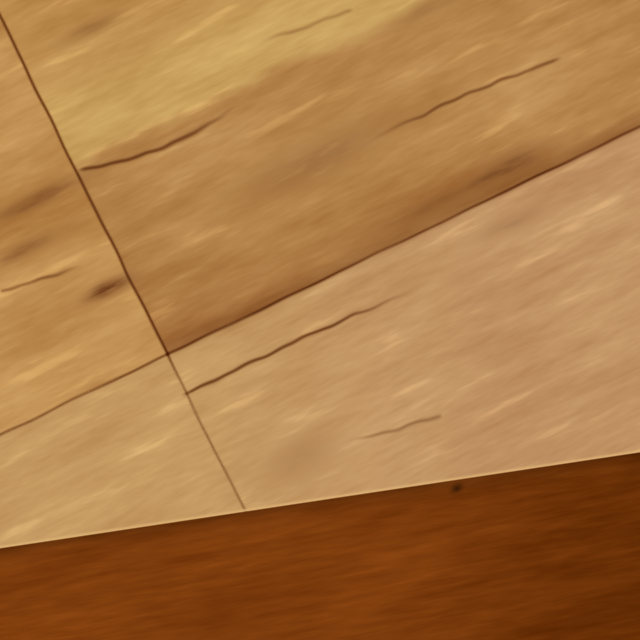
A WebGL 2 fragment shader for this texture:

```glsl
#version 300 es
precision highp float;
// Pale wood planks with slanting seams and cracks above a dark wooden band.
// Gradient noise stretched along the grain colours the wood; bent, tapered
// strokes add the cracks, and soft ellipses add knots and stains.
uniform vec2 u_resolution;
out vec4 fragColor;

vec2 gradientAt(vec2 cell) {
  vec3 h = fract(cell.xyx * vec3(0.1031, 0.1030, 0.0973));
  h += dot(h, h.yzx + 33.33);
  float angle = 6.2832 * fract((h.x + h.y) * h.z);
  return vec2(cos(angle), sin(angle));
}

float gradientNoise(vec2 p) {
  vec2 i = floor(p), f = fract(p), e = vec2(1, 0);
  vec2 u = f * f * f * (f * (f * 6.0 - 15.0) + 10.0);
  float low = mix(dot(gradientAt(i), f), dot(gradientAt(i + e), f - e), u.x);
  float high = mix(dot(gradientAt(i + e.yx), f - e.yx), dot(gradientAt(i + 1.0), f - 1.0), u.x);
  return mix(low, high, u.y);
}

float fbm(vec2 p) {
  float sum = 0.0, amp = 0.6;
  for (int k = 0; k < 4; k++) {
    sum += amp * gradientNoise(p);
    p = p * 2.03 + 17.3;
    amp *= 0.5;
  }
  return sum;
}

// Stroke from a to b, bowed sideways by bend and fading toward b
float crack(vec2 p, vec2 a, vec2 b, float bend, float width) {
  vec2 d = b - a;
  float len = length(d);
  d /= len;
  float t = dot(p - a, d) / len;
  float off = dot(p - a, vec2(-d.y, d.x)) - bend * sin(3.1416 * clamp(t, 0.0, 1.0));
  off += 0.004 * gradientNoise(p * 28.0);
  float ends = smoothstep(-0.02, 0.04, t) * (1.0 - smoothstep(0.6, 1.05, t));
  return ends * exp(-off * off / (width * width));
}

// Soft ellipse aligned with the grain
float stain(vec2 p, vec2 centre, vec2 radius) {
  vec2 d = mat2(0.9, -0.436, 0.436, 0.9) * (p - centre) / radius;
  return exp(-dot(d, d));
}

float line(float dist, float width) {
  return exp(-dist * dist / (width * width));
}

void main() {
  vec2 p = gl_FragCoord.xy / u_resolution;
  float px = 1.0 / min(u_resolution.x, u_resolution.y);

  // Signed distances: long seam, cross seam, edge of the dark band
  float wobble = 0.003 * gradientNoise(p * 13.0);
  float above = (p.y - 0.320 - 0.482 * p.x) / 1.11 + wobble;
  float right = (p.x - 0.4955 * (0.974 - p.y)) / 1.116 + wobble;
  float edge = (p.y - 0.143 - 0.150 * p.x) / 1.011;
  float upper = smoothstep(-0.0015, 0.0015, above);
  float east = smoothstep(-0.0015, 0.0015, right);

  // Grain fields in coordinates that run along the planks
  vec2 g = mat2(0.9, -0.436, 0.436, 0.9) * p + vec2(0.0, 3.0 * (1.0 - east));
  float blotch = fbm(g * vec2(4.0, 11.0));
  float streak = fbm(g * vec2(6.0, 38.0) + 5.0 + 9.0 * upper);
  float fine = fbm(g * vec2(24.0, 130.0) + 31.0);

  // Lower planks, left plank, and main plank with its yellow sapwood
  vec3 lower = mix(vec3(0.77, 0.60, 0.38), vec3(0.755, 0.575, 0.39), smoothstep(0.2, 0.8, p.x));
  vec3 left = mix(vec3(0.755, 0.565, 0.33), vec3(0.70, 0.50, 0.27), stain(p, vec2(0.03, 0.68), vec2(0.2, 0.11)));
  vec3 heart = mix(vec3(0.64, 0.43, 0.23), vec3(0.71, 0.52, 0.30), smoothstep(0.0, 0.22, above + 0.1 * p.x));
  float sapline = p.y - 0.675 - 0.47 * p.x + 0.05 * blotch;
  vec3 sapwood = mix(vec3(0.78, 0.62, 0.36), vec3(0.73, 0.54, 0.30), smoothstep(0.06, 0.26, sapline));
  vec3 mainPlank = mix(heart, sapwood, smoothstep(-0.012, 0.03, sapline));
  vec3 wood = mix(lower, mix(left, mainPlank, east), upper);
  wood += vec3(0.85, 1.0, 0.9) * (0.11 * blotch * (0.6 + 0.5 * upper) + 0.075 * streak + 0.045 * fine);
  wood += vec3(0.05, 0.045, 0.03) * smoothstep(0.16, 0.4, streak);

  // Stains and the small dark knot
  float rough = 0.7 + 1.2 * streak + 0.8 * fine;
  float dark = 0.30 * stain(p, vec2(0.80, 0.742), vec2(0.055, 0.018));
  dark += 0.22 * stain(p, vec2(0.70, 0.69), vec2(0.10, 0.012));
  dark += 0.20 * stain(p, vec2(0.50, 0.755), vec2(0.13, 0.03));
  dark += 0.20 * stain(p, vec2(0.80, 0.652), vec2(0.06, 0.015));
  dark += 0.32 * stain(p, vec2(0.06, 0.69), vec2(0.08, 0.012));
  dark += 0.26 * stain(p, vec2(0.04, 0.61), vec2(0.06, 0.012));
  dark += 0.22 * stain(p, vec2(0.14, 0.955), vec2(0.05, 0.012));
  dark += 0.18 * stain(p, vec2(0.67, 0.99), vec2(0.07, 0.012));
  dark += 0.14 * stain(p, vec2(0.47, 0.285), vec2(0.06, 0.035));
  dark += 0.65 * stain(p, vec2(0.168, 0.549), vec2(0.035, 0.011));
  wood *= 1.0 - dark * max(rough, 0.0) * vec3(0.75, 1.0, 1.15);

  // Cracks and seams
  float cut = 0.50 * crack(p, vec2(0.124, 0.733), vec2(0.375, 0.838), -0.016, 0.0035);
  cut += 0.55 * crack(p, vec2(0.288, 0.383), vec2(0.645, 0.546), 0.004, 0.0028);
  cut += 0.38 * crack(p, vec2(0.875, 0.908), vec2(0.570, 0.775), -0.007, 0.003);
  cut += 0.25 * crack(p, vec2(0.690, 0.352), vec2(0.535, 0.308), 0.003, 0.003);
  cut += 0.35 * crack(p, vec2(0.0, 0.544), vec2(0.13, 0.585), 0.0, 0.003);
  cut += 0.20 * crack(p, vec2(0.55, 0.985), vec2(0.40, 0.93), 0.0, 0.003);
  cut += line(above, 0.0025) * (0.42 + 0.25 * gradientNoise(p * 9.0));
  cut += line(right, 0.0025) * mix(0.28, 0.55, smoothstep(0.40, 0.47, p.y));
  cut += 0.12 * line(above - 0.006, 0.012) * east;
  wood *= 1.0 - min(cut, 0.75) * vec3(0.75, 1.0, 1.2);

  // Dark band: shallow grain, shaded under the edge and to the lower right
  vec2 b = mat2(0.98, -0.19, 0.19, 0.98) * p;
  float bandGrain = 0.6 * fbm(b * vec2(4.0, 30.0)) + 0.5 * fbm(b * vec2(14.0, 110.0) + 7.0);
  vec3 band = mix(vec3(0.49, 0.235, 0.05), vec3(0.40, 0.18, 0.02), smoothstep(0.55, 1.1, p.x + 0.25 * (0.2 - p.y)));
  band += vec3(0.15, 0.10, 0.05) * bandGrain;
  band *= 1.0 - 0.25 * exp(min(edge, 0.0) / 0.012);
  band *= 1.0 - 0.45 * stain(p, vec2(0.714, 0.237), vec2(0.009, 0.006));

  // Bright rim where the pale wood ends
  wood = mix(wood, vec3(0.87, 0.70, 0.46), 0.75 * line(edge - 0.002, 0.0025));
  float soft = max(px, 0.0015);
  fragColor = vec4(clamp(mix(band, wood, smoothstep(-soft, soft, edge)), 0.0, 1.0), 1.0);
}
```
